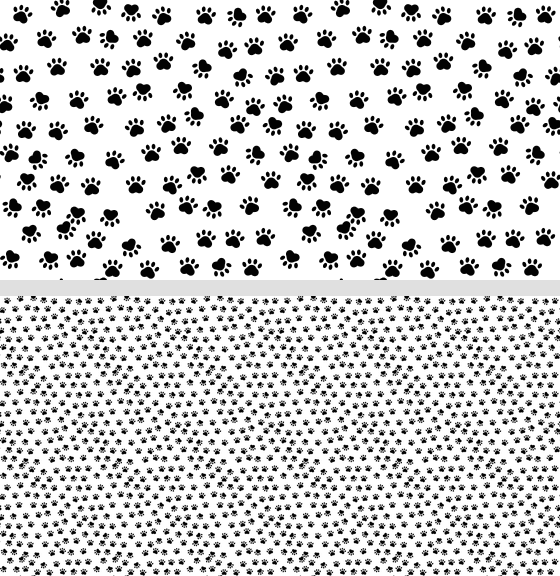
Top, the tile; bottom, the same tile 3 across and 3 down.
A WebGL 1 fragment shader for this pattern:

```glsl
precision highp float;
// Black paw prints strewn over white, built as a wrapped cellular pattern:
// a staggered grid of 8 x 10 cells, repeated twice across the canvas, where
// each cell holds one jittered, turned paw made from distance functions.

uniform vec2 u_resolution;

const float TAU = 6.2831853;
const vec2 CANVAS = vec2(768.0, 384.0);   // canvas size in paw units
const vec2 CELLS = vec2(8.0, 10.0);       // cells in one square tile
const vec2 CELL_SIZE = vec2(48.0, 38.4);

// Four random values in 0..1 for a cell
vec4 hash4(vec2 cell) {
  vec4 h = fract(cell.xyxy * vec4(0.1031, 0.1030, 0.0973, 0.1099) + 0.137);
  h += dot(h, h.wzxy + 33.33);
  return fract((h.xxyz + h.yzzw) * h.zywx);
}

vec2 rotate(vec2 p, float angle) {
  float c = cos(angle), s = sin(angle);
  return vec2(c * p.x - s * p.y, s * p.x + c * p.y);
}

float ellipse(vec2 p, vec2 radii) {
  float k = length(p / radii);
  return k * (k - 1.0) / max(length(p / (radii * radii)), 0.001);
}

float smoothMin(float a, float b, float k) {
  float h = max(k - abs(a - b), 0.0) / k;
  return min(a, b) - 0.25 * h * h * k;
}

// Signed distance to an upright paw; mirrored about its vertical axis
float paw(vec2 p) {
  p.x = abs(p.x);
  float dome = length(p - vec2(0.0, -2.0)) - 7.0;
  float lobe = length(p - vec2(5.0, -5.5)) - 5.6;
  float pad = smoothMin(dome, lobe, 2.5);
  vec2 toe = vec2(2.7, 3.9);
  float inner = ellipse(rotate(p - vec2(4.2, 10.0), 0.12), toe);
  float outer = ellipse(rotate(p - vec2(11.3, 4.6), 0.5), toe);
  return min(pad, min(inner, outer));
}

// Slow drift that bends the rows, periodic over the tile
vec2 drift(vec2 cell) {
  vec2 phase = TAU * cell / CELLS;
  return vec2(6.0 * sin(phase.y + 2.0 * phase.x),
              8.0 * sin(phase.x + phase.y + 1.0) + 3.0 * sin(2.0 * phase.x));
}

void main() {
  vec2 p = gl_FragCoord.xy / u_resolution * CANVAS;
  vec2 home = floor(p / CELL_SIZE);

  // Nearest paw among the surrounding cells
  float dist = 100.0;
  for (int j = -1; j <= 1; j++) {
    for (int i = -1; i <= 1; i++) {
      vec2 cell = home + vec2(float(i), float(j));
      vec2 wrapped = floor(mod(cell + 0.5, CELLS));
      vec4 rnd = hash4(wrapped);

      float stagger = 0.5 * mod(wrapped.y, 2.0) - 0.25;
      vec2 center = (cell + 0.5 + vec2(stagger, 0.0)) * CELL_SIZE;
      center += drift(wrapped) + 10.0 * (rnd.xy - 0.5);

      // Most paws point up with a slight lean, about a quarter point down
      float flipped = step(0.76, rnd.w);
      float angle = (rnd.z - 0.5) * mix(0.9, 1.8, flipped) + 0.5 * TAU * flipped;
      dist = min(dist, 0.94 * paw(rotate(p - center, angle) / 0.94));
    }
  }

  // Edge softened over one pixel
  float pixel = CANVAS.y / u_resolution.y;
  float ink = clamp(0.5 - dist / pixel, 0.0, 1.0);
  vec3 paper = vec3(1.0);
  vec3 black = vec3(0.008);
  gl_FragColor = vec4(mix(paper, black, ink), 1.0);
}
```
